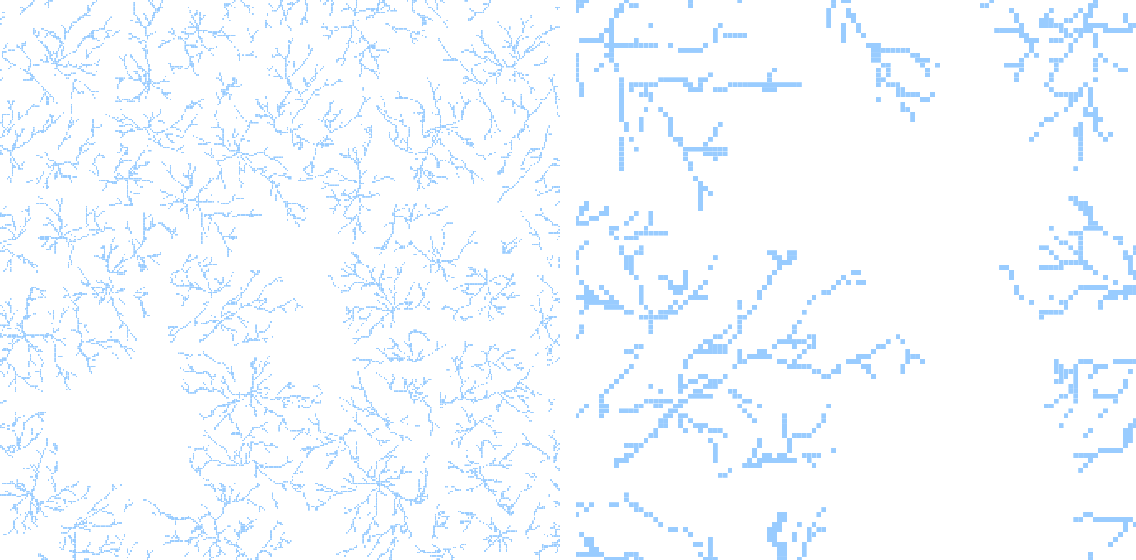
Left, the full canvas; right, a detail of the centre.
A Shadertoy shader for this pattern:

```glsl
const vec3 PAPER = vec3(1.0);
const vec3 WATER = vec3(0.6, 0.8, 1.0);
const float NODES = 32.0;    // stream nodes across the canvas
const float RASTER = 340.0;  // dots across the canvas
const vec2 TILT = vec2(0.004, 0.015);

vec2 hash2(vec2 p) {
    vec3 a = fract(p.xyx * vec3(0.1031, 0.1030, 0.0973));
    a += dot(a, a.yzx + 33.33);
    return fract((a.xx + a.yz) * a.zy);
}

float cornerSlope(vec2 corner, vec2 offset) {
    float angle = 6.2832 * hash2(corner).x;
    return dot(vec2(cos(angle), sin(angle)), offset);
}

float gradientNoise(vec2 p) {
    vec2 i = floor(p), f = p - i;
    vec2 u = f * f * f * (f * (f * 6.0 - 15.0) + 10.0);
    vec2 e = vec2(1.0, 0.0);
    float low = mix(cornerSlope(i, f), cornerSlope(i + e, f - e), u.x);
    float high = mix(cornerSlope(i + e.yx, f - e.yx), cornerSlope(i + 1.0, f - 1.0), u.x);
    return mix(low, high, u.y);
}

vec2 wiggle(vec2 p, float frequency, float amount) {
    vec2 q = p * frequency;
    return amount * vec2(gradientNoise(q + 17.3), gradientNoise(q + 71.9));
}

vec2 nodePosition(vec2 cell) {
    return cell + 0.5 + 0.8 * (hash2(cell + 5.0) - 0.5);
}

// Folded noise: creases become valleys, crests become dry ridges
float relief(vec2 p, vec2 cell) {
    float valleys = abs(gradientNoise(p * 0.1 + 3.7));
    float hills = 0.2 * gradientNoise(p * 0.37 + 41.0);
    return valleys + hills + 0.06 * hash2(cell + 91.0).x;
}

// Distance along the dominant grid axis, so slanted strokes stay one dot wide
float strokeDistance(vec2 p, vec2 a, vec2 b) {
    vec2 d = b - a;
    float t = clamp(dot(p - a, d) / dot(d, d), 0.0, 1.0);
    return length(p - a - d * t) * length(d) / max(abs(d.x), abs(d.y));
}

// Side branch leaving the stream at a slant, pointing upstream
float twigDistance(vec2 p, vec2 source, vec2 mouth, vec2 rnd) {
    vec2 root = mix(source, mouth, 0.25 + 0.5 * rnd.x);
    vec2 up = normalize(source - mouth);
    vec2 side = vec2(-up.y, up.x) * (rnd.y < 0.5 ? -1.0 : 1.0);
    vec2 tip = root + (0.35 + 0.3 * rnd.x) * normalize(up + 1.2 * side);
    return strokeDistance(p, root, tip);
}

// Each node drains to its steepest lower neighbour
float streamDistance(vec2 p) {
    vec2 base = floor(p);
    vec2 node[25];
    float level[25];
    for (int i = 0; i < 25; i++) {
        vec2 cell = base + vec2(i % 5 - 2, i / 5 - 2);
        node[i] = nodePosition(cell);
        level[i] = relief(node[i], cell);
    }
    float nearest = 9.0;
    for (int j = 0; j < 9; j++) {
        int k = (j / 3 + 1) * 5 + j % 3 + 1;
        vec2 source = node[k];
        vec2 mouth = source;
        float steepest = 0.0;
        for (int m = 0; m < 9; m++) {
            int n = k + (m / 3 - 1) * 5 + m % 3 - 1;
            vec2 away = source - node[n];
            float drop = (level[k] - level[n] + dot(TILT, away)) / max(length(away), 0.1);
            if (drop > steepest) {
                steepest = drop;
                mouth = node[n];
            }
        }
        vec2 rnd = hash2(base + vec2(j % 3, j / 3) + 23.0);
        bool dry = level[k] > 0.42 || rnd.x < 0.06;
        if (steepest > 0.0 && !dry) {
            nearest = min(nearest, strokeDistance(p, source, mouth));
            nearest = min(nearest, twigDistance(p, source, mouth, rnd));
        }
    }
    return nearest;
}

// Small square with softened edges
float dotCoverage(vec2 local, float softness) {
    vec2 c = clamp((0.5 - abs(local - 0.5)) / softness + 0.5, 0.0, 1.0);
    return c.x * c.y;
}

void mainImage(out vec4 fragColor, in vec2 fragCoord) {
    float size = min(iResolution.x, iResolution.y);
    vec2 grid = fragCoord / size * RASTER;
    vec2 p = (floor(grid) + 0.5) / RASTER;

    // Meander the courses at three scales
    vec2 bent = p + wiggle(p, 14.0, 0.016) + wiggle(p, 48.0, 0.007) + wiggle(p, 110.0, 0.003);
    float wet = step(streamDistance(bent * NODES), 0.5 * NODES / RASTER);

    float ink = wet * dotCoverage(fract(grid), 0.5 * RASTER / size);
    fragColor = vec4(mix(PAPER, WATER, ink), 1.0);
}
```
